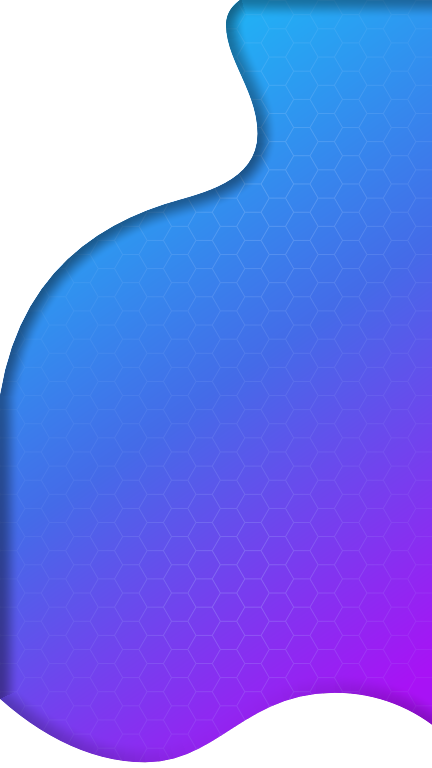
A WebGL 1 fragment shader for this background:

```glsl
precision highp float;
// Blue to violet gradient panel with wavy edges, inner shadow and a faint honeycomb, on white.
uniform vec2 u_resolution;

// Adds one outline segment: near.xy is the offset from the closest point, near.z flips per crossing.
void addSegment(vec2 p, vec2 a, vec2 b, inout vec3 near) {
  vec2 e = b - a;
  vec2 offset = p - a - e * clamp(dot(p - a, e) / dot(e, e), 0.0, 1.0);
  if (dot(offset, offset) < dot(near.xy, near.xy)) near.xy = offset;
  if ((a.y > p.y) != (b.y > p.y) && a.x + e.x * (p.y - a.y) / e.y < p.x) near.z = -near.z;
}

// Adds a cubic Bezier curve as a chain of short segments.
void addCurve(vec2 p, vec2 a, vec2 b, vec2 c, vec2 d, inout vec3 near) {
  vec2 last = a;
  for (int i = 1; i <= 14; i++) {
    float t = float(i) / 14.0;
    vec2 ab = mix(a, b, t), bc = mix(b, c, t), cd = mix(c, d, t);
    vec2 next = mix(mix(ab, bc, t), mix(bc, cd, t), t);
    addSegment(p, last, next, near);
    last = next;
  }
}

// Distance to the nearest line of a flat-topped honeycomb with cells of height h.
float honeycomb(vec2 p, float h) {
  vec2 cell = h * vec2(1.73205, 1.0);
  vec2 a = mod(p, cell) - 0.5 * cell;
  vec2 b = mod(p - 0.5 * cell, cell) - 0.5 * cell;
  vec2 q = abs(dot(a, a) < dot(b, b) ? a : b);
  return 0.5 * h - max(q.y, dot(q, vec2(0.866025, 0.5)));
}

void main() {
  // The canvas is one unit wide and 16/9 high.
  vec2 p = gl_FragCoord.xy / u_resolution * vec2(1.0, 16.0 / 9.0);
  float pixel = 1.0 / u_resolution.x;

  // Outline: top, upper left wave, left side, bottom wave
  vec3 near = vec3(9.0, 9.0, -1.0);
  addSegment(p, vec2(1.1, 1.78), vec2(0.558, 1.78), near);
  addCurve(p, vec2(0.558, 1.78), vec2(0.535, 1.764), vec2(0.523, 1.745), vec2(0.523, 1.72), near);
  addCurve(p, vec2(0.523, 1.72), vec2(0.523, 1.639), vec2(0.596, 1.565), vec2(0.596, 1.468), near);
  addCurve(p, vec2(0.596, 1.468), vec2(0.596, 1.37), vec2(0.495, 1.338), vec2(0.421, 1.317), near);
  addCurve(p, vec2(0.421, 1.317), vec2(0.231, 1.266), vec2(0.046, 1.148), vec2(0.0, 0.863), near);
  addSegment(p, vec2(0.0, 0.863), vec2(0.0, 0.16), near);
  addCurve(p, vec2(0.0, 0.16), vec2(0.104, 0.067), vec2(0.22, 0.013), vec2(0.336, 0.013), near);
  addCurve(p, vec2(0.336, 0.013), vec2(0.505, 0.013), vec2(0.567, 0.174), vec2(0.775, 0.174), near);
  addCurve(p, vec2(0.775, 0.174), vec2(0.861, 0.174), vec2(0.938, 0.146), vec2(1.0, 0.1), near);
  float edge = length(near.xy);

  // Diagonal gradient
  float slope = dot(p, vec2(0.571, -0.82));
  vec3 cyan = vec3(0.13, 0.69, 0.96), blue = vec3(0.267, 0.42, 0.91), violet = vec3(0.66, 0.07, 0.96);
  vec3 color = mix(cyan, blue, smoothstep(0.0, 1.0, 0.5) * 2.0 * clamp((slope + 1.111) / 0.679, 0.0, 1.0));
  color = mix(color, violet, clamp((slope + 0.432) / 0.817, 0.0, 1.0));

  // Honeycomb lines, brighter around two spots
  float line = 1.0 - smoothstep(0.0, 0.001 + 0.6 * pixel, honeycomb(p - vec2(0.529, 1.0907), 0.0653));
  vec2 upper = p - vec2(0.625, 1.338), lower = p - vec2(0.556, 0.412);
  float glow = exp(-9.0 * dot(upper, upper)) + exp(-12.0 * dot(lower, lower));
  color = mix(color, vec3(0.75, 0.85, 1.0), line * (0.06 + 0.16 * glow));

  // Inner shadow, strongest on the left and top edges
  float facing = 0.5 + 0.5 * dot(near.xy / max(edge, 1e-5), vec2(0.8, -0.6));
  color *= 1.0 - 0.42 * facing * (1.0 - smoothstep(0.0, 0.046, edge));

  // White surroundings
  float inside = smoothstep(-0.5, 0.5, edge * near.z / pixel);
  gl_FragColor = vec4(mix(vec3(1.0), color, inside), 1.0);
}
```
